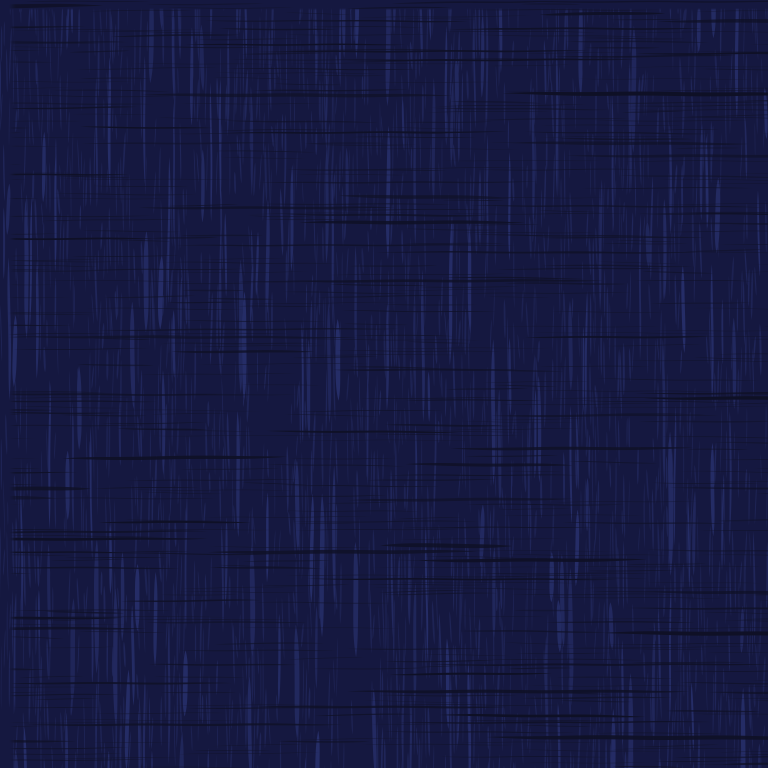
Write a WebGL 2 fragment shader that draws this texture.

```glsl
#version 300 es
precision highp float;
// Dark indigo woven cloth: pale vertical slubs crossed by near-black weft.
// Each layer splits the canvas into lanes and cells, and every cell may
// hold one tapered, slightly tilted stroke; layered sines bunch the lanes.

uniform vec2 u_resolution;
out vec4 fragColor;

const vec3 CLOTH = vec3(0.084, 0.096, 0.252);
const vec3 PALE  = vec3(0.150, 0.182, 0.415);
const vec3 DARK  = vec3(0.056, 0.062, 0.145);

// Four random values per cell and layer.
vec4 hash4(vec3 cell) {
    vec4 q = fract(cell.xyzx * vec4(0.1031, 0.1030, 0.0973, 0.1099));
    q += dot(q, q.wzxy + 33.33);
    return fract((q.xxyz + q.yzzw) * q.zywx);
}

// Density of lanes, 0 to 1, drifting slowly along their direction.
float bunching(vec2 p, float seed) {
    float s = sin(p.y * 151.0 + seed + 1.5 * sin(p.x * 9.0 + p.y * 23.0));
    s += sin(p.y * 67.0 + seed * 2.3 + 1.2 * sin(p.x * 7.0 + seed));
    s += 0.7 * sin(p.y * 19.0 + p.x * 5.0 + seed * 4.1);
    return clamp(0.5 + 0.25 * s, 0.0, 1.0);
}

// Share of a pixel covered by a line, exact also for thin lines.
float lineCoverage(float offset, float halfWidth, float pixel) {
    float top = min(offset + 0.5 * pixel, halfWidth);
    float bottom = max(offset - 0.5 * pixel, -halfWidth);
    return max(top - bottom, 0.0) / pixel;
}

// Strokes running along p.x, stacked in lanes along p.y.
float strokes(vec2 p, float lanes, float span, float halfWidth,
              float density, float seed, float pixel) {
    float cover = 0.0;
    float home = floor(p.y * lanes);
    for (int i = -1; i <= 1; i++) {
        float lane = home + float(i);
        float along = p.x / span + 7.0 * hash4(vec3(lane, 3.0, seed)).x + 1.0;
        float cell = floor(along);
        vec4 place = hash4(vec3(lane, cell, seed + 11.0));
        vec4 shape = hash4(vec3(lane, cell, seed + 29.0));

        float halfLength = mix(0.15, 0.5, place.x);
        float center = mix(halfLength, 1.0 - halfLength, place.y);
        float t = (along - cell - center) / halfLength;
        float taper = max(1.0 - t * t * t * t, 0.0);

        float middle = (lane + mix(0.2, 0.8, place.z)) / lanes;
        float slant = (shape.x - 0.5) * t * 0.0025;
        float wobble = 0.0004 * sin(p.x * 40.0 + shape.y * 6.28);
        float width = halfWidth * mix(0.35, 1.0, shape.z * shape.z) * taper;

        vec2 spot = vec2((p.x / span - along + cell + center) * span, middle);
        float chance = density * mix(0.35, 1.65, bunching(spot, seed));
        float ink = step(place.w, chance) * mix(0.6, 1.0, shape.w);
        cover = max(cover, ink * lineCoverage(p.y - middle - slant - wobble, width, pixel));
    }
    return cover;
}

void main() {
    float pixel = 1.0 / min(u_resolution.x, u_resolution.y);
    vec2 p = gl_FragCoord.xy * pixel;
    vec2 upright = p.yx;

    // Warp: bold pale slubs, then fine short fibres between them.
    float slubs = strokes(upright, 130.0, 0.20, 0.0032, 0.36, 1.0, pixel);
    float fibres = strokes(upright, 270.0, 0.09, 0.0013, 0.50, 5.0, pixel);
    float warp = max(0.95 * slubs, 0.62 * fibres);

    // Weft: long dark slubs over a net of hairline threads.
    float bars = strokes(p, 95.0, 0.46, 0.0027, 0.27, 17.0, pixel);
    float hairs = strokes(p, 250.0, 0.26, 0.0011, 0.44, 23.0, pixel);
    float weft = max(bars, 0.75 * hairs);

    // Bare hems along the top and left edges.
    float topEdge = u_resolution.y * pixel;
    warp *= smoothstep(0.010, 0.014, topEdge - p.y);
    weft *= smoothstep(0.010, 0.022, p.x);

    vec3 color = mix(CLOTH, PALE, warp);
    color = mix(color, DARK, weft);
    fragColor = vec4(color, 1.0);
}
```
